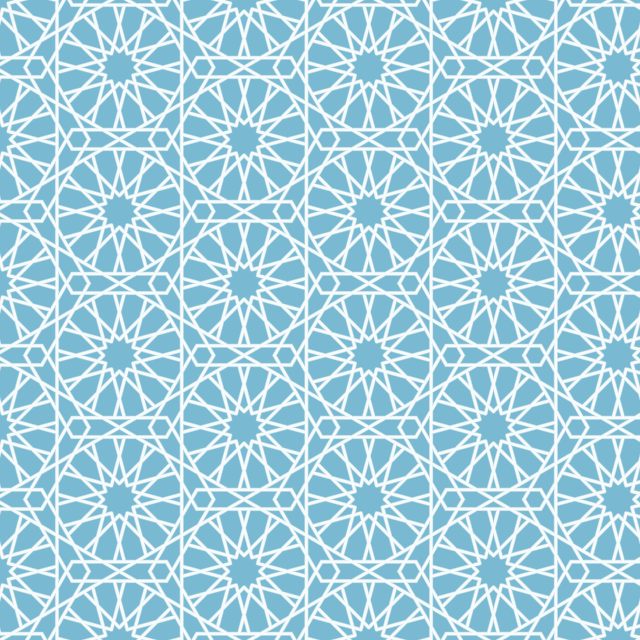
A three.js fragment shader for this pattern:

```glsl
// Girih lattice of twelve-petal rosettes: white strapwork on sky blue.
varying vec2 vUv;

const float PI = 3.14159265;
const float APOTHEM = 0.4330127; // of both hexagons that frame a rosette

// Vector from the nearest centre of a triangular lattice with unit spacing.
vec2 rosetteCell(vec2 p) {
  vec2 period = vec2(1.7320508, 1.0);
  vec2 a = mod(p + 0.5 * period, period) - 0.5 * period;
  vec2 b = mod(p, period) - 0.5 * period;
  return dot(a, a) < dot(b, b) ? a : b;
}

// Apothem of the hexagon through p, with vertical sides.
float hexRadius(vec2 p) {
  p = abs(p);
  return max(p.x, 0.5 * p.x + 0.8660254 * p.y);
}

float segmentDistance(vec2 p, vec2 a, vec2 b) {
  vec2 ab = b - a;
  return length(p - a - ab * clamp(dot(p - a, ab) / dot(ab, ab), 0.0, 1.0));
}

// Folds the plane into one of n wedges centred on the x axis.
vec2 foldWedge(vec2 p, float n) {
  float wedge = 2.0 * PI / n;
  float angle = mod(atan(p.y, p.x) + 0.5 * wedge, wedge) - 0.5 * wedge;
  return length(p) * vec2(cos(angle), abs(sin(angle)));
}

// Central star, petal sides and the spikes that open towards the frame.
float rosetteDistance(vec2 p) {
  vec2 q = foldWedge(p, 12.0);
  float starRadius = 0.078;
  vec2 notch = vec2(1.4142 * starRadius, 0.0);
  vec2 starTip = 2.0 * starRadius * vec2(cos(PI / 12.0), sin(PI / 12.0));
  vec2 crossing = vec2(3.8637 * starRadius, 0.0);
  vec2 rim = vec2(APOTHEM, (APOTHEM - crossing.x) * tan(PI / 12.0));
  float d = segmentDistance(q, notch, starTip);
  d = min(d, segmentDistance(q, starTip, crossing));
  return min(d, segmentDistance(q, crossing, rim));
}

// Two crossed hexagons around the rosette, and a small one at each cell corner.
float frameDistance(vec2 p) {
  float d = min(abs(hexRadius(p) - APOTHEM), abs(hexRadius(p.yx) - APOTHEM));
  vec2 corner = foldWedge(p, 6.0) - vec2(0.5773503, 0.0);
  return min(d, abs(hexRadius(corner.yx) - (0.5 - APOTHEM)));
}

void main() {
  vec2 p = rosetteCell((vUv - vec2(0.5762, 0.4447)) / 0.225);
  float d = min(rosetteDistance(p), frameDistance(p));
  float strap = 1.0 - smoothstep(0.005, 0.019, d);
  vec3 blue = vec3(0.475, 0.725, 0.825);
  vec3 white = vec3(0.97, 0.985, 0.985);
  gl_FragColor = vec4(mix(blue, white, strap), 1.0);
}
```
